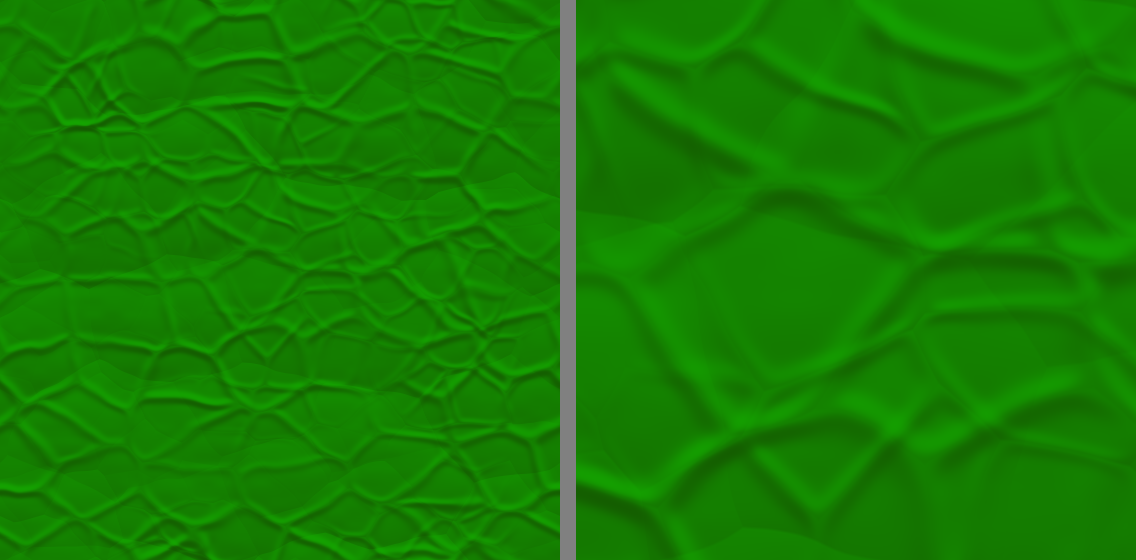
Left, the full canvas; right, a detail of the centre.
A three.js fragment shader for this texture:

```glsl
varying vec2 vUv;

#define LARGE_CELLS vec2(5.0, 6.0)
#define MAIN_CELLS vec2(8.0, 10.0)
#define FINE_CELLS vec2(11.0, 13.0)
#define RIDGE_WIDTH 0.085
#define RELIEF 0.0021
#define CONTRAST 0.17
#define LIGHT_DIR vec2(0.08, 1.0)
#define SLOPE_STEP 0.0009
#define BASE_GREEN vec3(0.08, 0.50, 0.0)

vec2 hash2(vec2 p) {
  vec3 q = fract(vec3(p.xyx) * vec3(0.1031, 0.1030, 0.0973));
  q += dot(q, q.yzx + 33.33);
  return fract((q.xx + q.yz) * q.zy);
}

// Value noise that wraps after a whole number of repeats
float tileNoise(vec2 uv, vec2 repeats, float seed) {
  vec2 p = uv * repeats;
  vec2 cell = floor(p);
  vec2 f = p - cell;
  f = f * f * f * (f * (f * 6.0 - 15.0) + 10.0);
  float a = hash2(mod(cell, repeats) + seed).x;
  float b = hash2(mod(cell + vec2(1.0, 0.0), repeats) + seed).x;
  float c = hash2(mod(cell + vec2(0.0, 1.0), repeats) + seed).x;
  float d = hash2(mod(cell + 1.0, repeats) + seed).x;
  return mix(mix(a, b, f.x), mix(c, d, f.x), f.y);
}

vec2 cellPoint(vec2 cell, vec2 repeats, float seed) {
  return 0.06 + 0.88 * hash2(mod(cell, repeats) + seed);
}

// Wrapping Voronoi: x = rounded ridge along the borders, y = squared distance to the point
vec2 tileVoronoi(vec2 uv, vec2 repeats, float seed) {
  vec2 p = uv * repeats;
  vec2 cell = floor(p);
  vec2 f = p - cell;
  vec2 nearestCell = vec2(0.0);
  vec2 nearest = vec2(0.0);
  float nearestSq = 8.0;
  for (int j = -1; j <= 1; j++) {
    for (int i = -1; i <= 1; i++) {
      vec2 offset = vec2(float(i), float(j));
      vec2 toPoint = offset + cellPoint(cell + offset, repeats, seed) - f;
      float distSq = dot(toPoint, toPoint);
      if (distSq < nearestSq) {
        nearestSq = distSq;
        nearest = toPoint;
        nearestCell = offset;
      }
    }
  }
  // A product over all borders rounds the cell corners
  float valley = 1.0;
  for (int j = -2; j <= 2; j++) {
    for (int i = -2; i <= 2; i++) {
      vec2 offset = nearestCell + vec2(float(i), float(j));
      vec2 toPoint = offset + cellPoint(cell + offset, repeats, seed) - f;
      vec2 apart = toPoint - nearest;
      if (dot(apart, apart) > 0.0001) {
        float d = dot(0.5 * (nearest + toPoint), normalize(apart)) / RIDGE_WIDTH;
        valley *= 1.0 - exp(-d * d);
      }
    }
  }
  return vec2(1.0 - valley, nearestSq);
}

// Domed cells rimmed by rounded ridges of uneven strength
float hideHeight(vec2 uv) {
  vec2 wobble = vec2(tileNoise(uv, vec2(7.0), 11.0), tileNoise(uv, vec2(7.0), 23.0)) - 0.5;
  vec2 ripple = vec2(tileNoise(uv, vec2(24.0), 37.0), tileNoise(uv, vec2(24.0), 41.0)) - 0.5;
  vec2 p = uv + 0.030 * wobble + 0.009 * ripple;

  vec2 large = tileVoronoi(p, LARGE_CELLS, 53.0);
  vec2 medium = tileVoronoi(p, MAIN_CELLS, 67.0);
  vec2 fine = tileVoronoi(p, FINE_CELLS, 89.0);
  float mainStrength = mix(0.2, 1.05, tileNoise(uv, vec2(6.0), 101.0));
  float fineStrength = smoothstep(0.25, 0.95, tileNoise(uv, vec2(6.0), 131.0));

  float height = mainStrength * medium.x + 0.5 * fineStrength * fine.x;
  height -= 1.8 * large.y + 0.5 * medium.y + 0.6 * fine.y;
  height += 0.3 * tileNoise(uv, vec2(9.0), 151.0);
  height += 0.11 * tileNoise(uv, vec2(30.0, 40.0), 173.0);
  return height;
}

void main() {
  // Light from above: slopes facing up the canvas are bright
  vec2 lightStep = SLOPE_STEP * LIGHT_DIR;
  float slope = (hideHeight(vUv - lightStep) - hideHeight(vUv + lightStep)) / (2.0 * SLOPE_STEP);

  // Soft limit on highlights and shadows
  float shade = slope * RELIEF / CONTRAST;
  shade *= inversesqrt(1.0 + shade * shade);
  gl_FragColor = vec4(BASE_GREEN + vec3(0.0, CONTRAST * shade, 0.0), 1.0);
}
```
